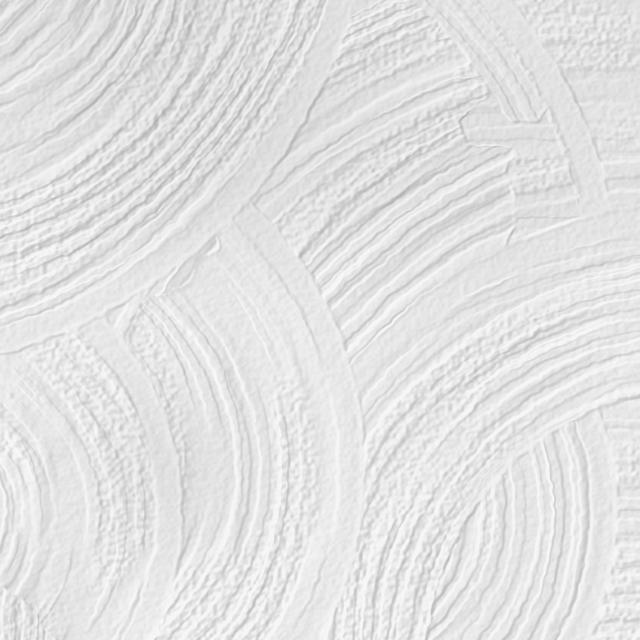
Write a Shadertoy shader that draws this texture.

```glsl
// White trowelled plaster: overlapping curved sweeps with ridges and pebbly grain.

float hash(vec2 p) {
    vec3 q = fract(vec3(p.xyx) * 0.1031);
    q += dot(q, q.yzx + 33.33);
    return fract((q.x + q.y) * q.z);
}

float noise(vec2 p) {
    vec2 i = floor(p), f = fract(p);
    f = f * f * (3.0 - 2.0 * f);
    return mix(mix(hash(i), hash(i + vec2(1, 0)), f.x),
               mix(hash(i + vec2(0, 1)), hash(i + vec2(1, 1)), f.x), f.y);
}

// Lays one arc-shaped trowel stroke over the height below it.
float sweep(float below, vec2 p, vec2 centre, vec2 radii, vec2 angles, float freq, float seed) {
    vec2 d = p - centre;
    float ragged = (noise(p * 28.0 + seed) - 0.5) * 0.004 + (noise(p * 95.0) - 0.5) * 0.004;
    float r = length(d) + ragged;
    float a = atan(d.y, d.x);

    // Uneven, finger-like stroke ends
    float finger = 0.14 * noise(vec2(r * freq, seed));
    float ends = min(a - angles.x - finger, angles.y - finger - a) * r;
    float inside = min(min(r - radii.x, radii.y - r), ends);
    float mask = smoothstep(0.0, 0.007, inside);

    // Long comb ridges of varying depth, with thinner scratches between
    float along = a * length(centre - vec2(0.5)) * 3.0;
    float drift = 1.8 * noise(vec2(r * freq * 0.35 + seed, along * 0.5));
    float comb = abs(fract(r * freq + drift) - 0.5) * 2.0;
    float depth = smoothstep(0.15, 0.6, noise(vec2(r * freq * 0.7 + seed, along)));
    float broad = noise(vec2(r * freq + seed, along * 0.8));
    float thin = noise(vec2(r * freq * 2.4 + seed * 3.0, along * 1.2 + 7.0));
    float ridges = 0.75 * depth * smoothstep(0.25, 0.6, comb)
                 + 0.55 * smoothstep(0.4, 0.6, broad)
                 + 0.45 * smoothstep(0.5, 0.72, thin);

    // Pebbles gather in bands that follow the stroke
    float band = smoothstep(0.45, 0.65, noise(vec2(r * 15.0 + seed * 5.0, along * 0.7)));
    ridges += band * 0.8 * noise(p * 150.0 + seed);

    // Smooth outer margin with a small lip
    float margin = smoothstep(0.05, 0.042, radii.y - r);
    float lip = 0.35 * smoothstep(0.014, 0.004, inside);
    ridges = mix(ridges, 0.8 + 0.3 * thin, margin);
    return mix(below, 0.45 + ridges + lip, mask);
}

float plaster(vec2 p) {
    // Level strokes at the back, then a grainy stroke in the lower right
    float h = sweep(0.0, p, vec2(0.9, -3.0), vec2(2.5, 4.5), vec2(0.8, 2.4), 20.0, 3.0);
    h = sweep(h, p, vec2(0.5, 0.2), vec2(0.05, 0.47), vec2(-1.2, 0.6), 30.0, 11.0);

    // Wide fan on the right
    h = sweep(h, p, vec2(1.1, -0.04), vec2(0.6, 1.2), vec2(1.88, 3.4), 29.0, 23.0);
    h = sweep(h, p, vec2(1.1, -0.04), vec2(0.43, 0.73), vec2(1.2, 3.4), 30.0, 31.0);

    // Middle and left arcs
    h = sweep(h, p, vec2(0.0, 0.27), vec2(0.1, 0.575), vec2(-1.1, 0.92), 29.0, 41.0);
    h = sweep(h, p, vec2(-0.15, 0.2), vec2(0.02, 0.44), vec2(-0.75, 1.4), 28.0, 53.0);

    // Upper left arc, then the long bar with its companion ridges
    h = sweep(h, p, vec2(-0.2, 1.2), vec2(0.1, 0.785), vec2(-1.6, 0.3), 32.0, 61.0);
    h = sweep(h, p, vec2(0.26, 0.54), vec2(0.595, 0.69), vec2(0.4, 1.3), 36.0, 71.0);
    h = sweep(h, p, vec2(0.26, 0.54), vec2(0.655, 0.712), vec2(0.1, 1.3), 30.0, 83.0);

    // Fine overall roughness
    return h + 0.24 * noise(p * 120.0) + 0.15 * noise(p * 210.0);
}

void mainImage(out vec4 fragColor, in vec2 fragCoord) {
    vec2 p = fragCoord / iResolution.y;

    // Slope seen by a soft light from the upper left
    vec2 toLight = vec2(-0.88, 0.47) * 0.0018;
    float slope = plaster(p - toLight) - plaster(p + toLight);
    float relief = slope > 0.0 ? 0.14 * slope / (0.6 + slope)
                               : 0.25 * slope / (1.0 - 0.6 * slope);

    // Gentle unevenness, brighter towards the bottom
    float tone = 0.886 + relief + 0.05 * (noise(p * 4.0) - 0.5) + 0.035 * (0.5 - p.y);
    fragColor = vec4(vec3(clamp(tone, 0.55, 0.965)), 1.0);
}
```
